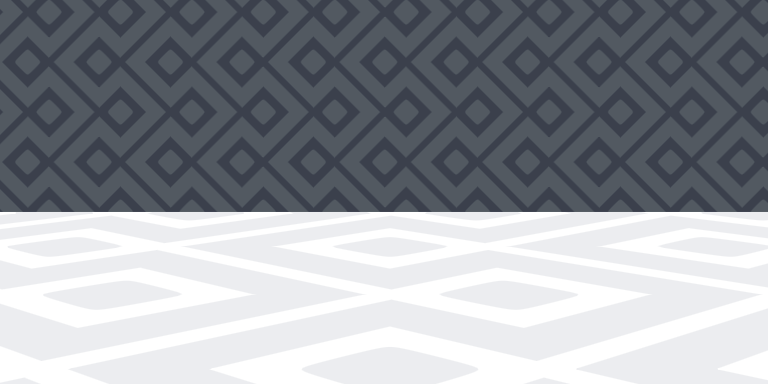
Reproduce this pattern procedurally as a Shadertoy shader.

```glsl
#define WALL_BASE 0.448
#define ROW_HEIGHT 0.1302
#define WALL_ORIGIN vec2(1.002, 0.578)
#define HORIZON 0.931
#define FLOOR_CENTRE 1.0156
#define FLOOR_SCALE vec2(0.965, 3.203)
#define FLOOR_PHASE 3.59
#define PITCH 1.42857
#define SHIFT 0.42857
#define RING vec2(0.28, 0.51)
#define ARM_HALF 0.092
#define ROUNDING 0.03

const vec3 WALL_FIELD = vec3(0.32, 0.35, 0.38);
const vec3 WALL_LINE = vec3(0.23, 0.25, 0.30);
const vec3 FLOOR_FIELD = vec3(0.925, 0.93, 0.94);
const vec3 FLOOR_LINE = vec3(1.0);

// Signed offset to the nearest multiple of the column pitch
float wrapColumn(float x) {
    return x - PITCH * round(x / PITCH);
}

// Diamond ring: sharp outside, slightly rounded inside
float diamondRing(vec2 p) {
    p = abs(p);
    vec2 soft = sqrt(p * p + ROUNDING * ROUNDING);
    return max(p.x + p.y - RING.y, RING.x - soft.x - soft.y);
}

// Alternating rows of rings, joined by diagonal arms; one unit per row
float lattice(vec2 p) {
    float row = abs(mod(p.y + 1.0, 2.0) - 1.0);
    float evenRing = diamondRing(vec2(wrapColumn(p.x), row));
    float oddRing = diamondRing(vec2(wrapColumn(p.x - SHIFT), 1.0 - row));
    float arm = abs(wrapColumn(p.x - row - SHIFT)) - ARM_HALF;
    return min(arm, min(evenRing, oddRing));
}

float coverage(float d) {
    return clamp(0.5 - d / max(fwidth(d), 1e-5), 0.0, 1.0);
}

void mainImage(out vec4 fragColor, in vec2 fragCoord) {
    vec2 p = fragCoord / iResolution.y;

    // Upright wall
    float wallLines = coverage(lattice((p - WALL_ORIGIN) / ROW_HEIGHT));
    vec3 wall = mix(WALL_FIELD, WALL_LINE, wallLines);

    // Floor seen in perspective
    float drop = max(HORIZON - p.y, 0.3);
    vec2 ground = FLOOR_SCALE * vec2(p.x - FLOOR_CENTRE, 1.0) / drop;
    ground.y -= FLOOR_PHASE;
    float floorLines = coverage(lattice(ground));
    vec3 ground_color = mix(FLOOR_FIELD, FLOOR_LINE, floorLines);

    // Join of wall and floor
    float onWall = clamp((p.y - WALL_BASE) * iResolution.y + 0.5, 0.0, 1.0);
    fragColor = vec4(mix(ground_color, wall, onWall), 1.0);
}
```
